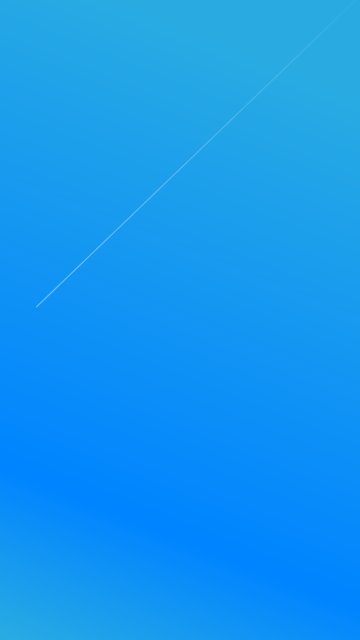
Write a Shadertoy shader that draws this background.

```glsl
// A slanted sky gradient: cyan above and below a deep blue valley,
// crossed by one thin diagonal streak that fades toward the top right.
// The gradient is a signed distance ramp; the streak is a segment distance.

const vec3 CYAN = vec3(0.161, 0.671, 0.886);
const vec3 BLUE = vec3(0.0, 0.518, 1.0);
const vec3 STREAK_COLOR = vec3(0.86, 0.93, 1.0);

// Blue along height 0, reaching cyan at the given reach on either side
vec3 valleyGradient(float height, float reachUp, float reachDown) {
    float reach = height > 0.0 ? reachUp : reachDown;
    return mix(BLUE, CYAN, clamp(abs(height) / reach, 0.0, 1.0));
}

// x: distance to segment a-b, y: position along it from 0 to 1
vec2 segment(vec2 p, vec2 a, vec2 b) {
    vec2 ap = p - a;
    vec2 ab = b - a;
    float along = clamp(dot(ap, ab) / dot(ab, ab), 0.0, 1.0);
    return vec2(length(ap - ab * along), along);
}

// Smooth coverage of a stroke, given the size of one pixel
float stroke(float dist, float halfWidth, float pixel) {
    return clamp((halfWidth - dist) / pixel + 0.5, 0.0, 1.0);
}

void mainImage(out vec4 fragColor, in vec2 fragCoord) {
    // Units of canvas height
    float pixel = 1.0 / iResolution.y;
    vec2 p = fragCoord * pixel;

    // Background: height above the sloping valley line
    float height = p.y + 0.4 * p.x - 0.273;
    vec3 color = valleyGradient(height, 0.805, 0.268);

    // Streak: brightest at its lower end
    vec2 line = segment(p, vec2(0.0573, 0.5208), vec2(0.556, 1.0));
    float opacity = mix(0.5, 0.04, line.y);
    color = mix(color, STREAK_COLOR, opacity * stroke(line.x, 0.0009, pixel));

    fragColor = vec4(color, 1.0);
}
```
